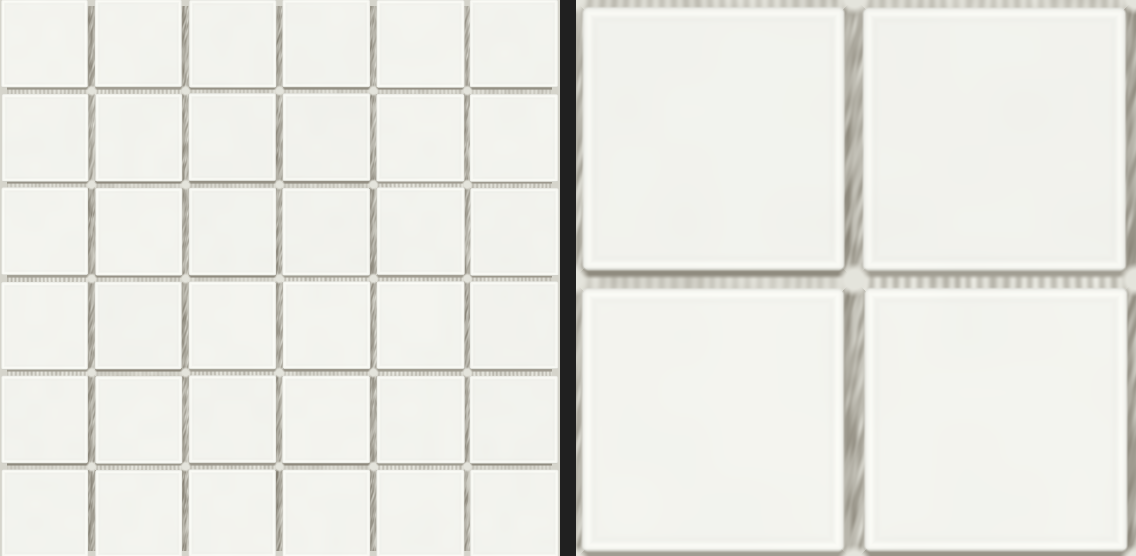
Left: the whole. Right: its middle third, enlarged.
Write a Shadertoy shader that draws this pattern.

```glsl
// Six by six sheet of glossy white square tiles with grey mesh showing in the joints

float hash(vec2 p) {
    p = fract(p * vec2(0.1031, 0.1137));
    p += dot(p, p.yx + 33.33);
    return fract((p.x + p.y) * p.x * 17.3);
}

float noise(vec2 p) {
    vec2 i = floor(p), f = fract(p);
    f = f * f * (3.0 - 2.0 * f);
    return mix(mix(hash(i), hash(i + vec2(1, 0)), f.x),
               mix(hash(i + vec2(0, 1)), hash(i + vec2(1, 1)), f.x), f.y);
}

float roundedBox(vec2 p, vec2 halfSize, float radius) {
    vec2 d = abs(p) - halfSize + radius;
    return length(max(d, 0.0)) + min(max(d.x, d.y), 0.0) - radius;
}

vec3 greyRamp(float t) {
    return mix(vec3(0.50, 0.48, 0.43), vec3(0.93, 0.93, 0.90), clamp(t, 0.0, 1.0));
}

// Upright joint: twisted dark threads, shaded on the left
float uprightJoint(vec2 q, float across) {
    float wear = hash(vec2(round(q.x), floor(q.y)) + 71.0);
    float threads = noise(vec2(q.x * 45.0, q.y * 19.0 + across * 50.0) + 200.0);
    float lit = smoothstep(-0.025, 0.03, across);
    return 0.08 + 0.5 * threads + 0.22 * lit + 0.14 * (wear - 0.5);
}

// Level joint: shadow of the tile above, then a pale beaded strip
float levelJoint(vec2 q, float across, float soft) {
    float wear = hash(vec2(floor(q.x), round(q.y)) + 37.0);
    float beads = 0.5 + 0.5 * cos(6.2832 * 23.0 * q.x + 2.0 * noise(q * 9.0 + 50.0));
    float strip = 0.66 + 0.22 * (beads - 0.5) * (0.5 + wear) + 0.16 * noise(q * 14.0 + 90.0);
    float shadow = 0.12 + 0.2 * wear;
    return mix(shadow, strip, smoothstep(-soft, soft, across + 0.010));
}

void mainImage(out vec4 fragColor, in vec2 fragCoord) {
    vec2 uv = fragCoord / iResolution.xy;
    uv.y = 1.0 - uv.y;
    vec2 q = (uv - vec2(0.499, 0.501)) / vec2(0.1677, 0.169);
    vec2 id = floor(q);
    vec2 fromLine = q - round(q);
    float soft = max(6.0 / min(iResolution.x, iResolution.y), 0.011);

    // Tile outline, slightly shifted from one to the next
    vec2 shift = vec2(hash(id + 11.0), hash(id + 23.0)) - 0.5;
    vec2 p = fract(q) - 0.5 - 0.010 * shift;
    vec2 halfSize = vec2(0.466 + 0.0018 * id.x, 0.467);
    float d = roundedBox(p, halfSize, 0.022);

    // Joints, with pale knots where they cross
    float tone = abs(fromLine.x) < abs(fromLine.y)
        ? uprightJoint(q, fromLine.x)
        : levelJoint(q, fromLine.y, soft);
    tone = mix(tone, 0.92, smoothstep(0.065, 0.030, length(fromLine)));
    tone = mix(tone, 0.78, step(2.9, max(abs(q.x), abs(q.y))));
    vec3 joint = greyRamp(tone);

    // Glazed face with faint mottling and a bright bevel
    vec3 face = vec3(0.950, 0.952, 0.932);
    face += 0.008 * (hash(id + 5.0) - 0.5) + 0.008 * (noise(q * 5.0 + 40.0) - 0.5);
    face += 0.028 * exp(-pow((d + 0.022) / 0.010, 2.0));
    face -= 0.010 * exp(-pow((d + 0.045) / 0.010, 2.0));
    face -= vec3(0.10, 0.10, 0.11) * smoothstep(-0.014, 0.0, p.y - halfSize.y);
    face -= 0.05 * smoothstep(-0.012, 0.0, d);

    vec3 color = mix(face, joint, smoothstep(-0.5 * soft, 0.5 * soft, d));
    fragColor = vec4(clamp(color, 0.0, 1.0), 1.0);
}
```
